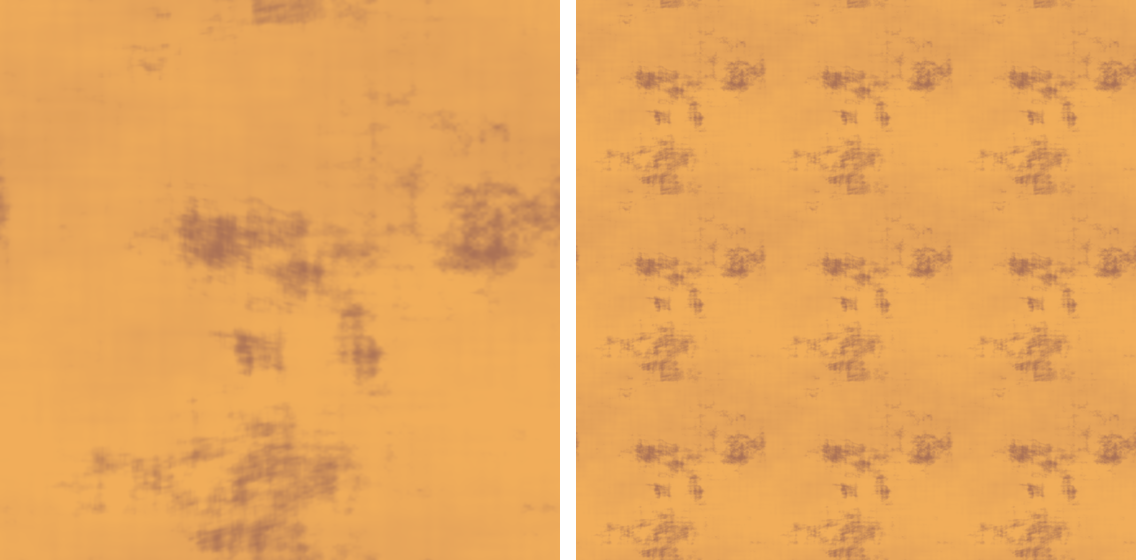
Left, the tile; right, the same tile 3 across and 3 down.
Give the GLSL for this texture, as a Shadertoy shader.

```glsl
const float TAU = 6.2831853;

float hash(vec2 p) {
    vec3 q = fract(vec3(p.xyx) * 0.1031);
    q += dot(q, q.yzx + 33.33);
    return fract((q.x + q.y) * q.z);
}

// Value noise that wraps after a whole number of cells
float noise(vec2 uv, vec2 cells, float seed) {
    vec2 p = uv * cells;
    vec2 i = floor(p);
    vec2 f = p - i;
    f = f * f * (3.0 - 2.0 * f);
    vec2 a = mod(i, cells) + seed;
    vec2 b = mod(i + 1.0, cells) + seed;
    return mix(mix(hash(a), hash(vec2(b.x, a.y)), f.x),
               mix(hash(vec2(a.x, b.y)), hash(b), f.x), f.y);
}

float fbm(vec2 uv, vec2 cells, float seed) {
    float sum = 0.0;
    float amp = 0.426;
    for (int k = 0; k < 4; k++) {
        sum += amp * noise(uv, cells, seed);
        cells *= 2.0;
        seed += 17.0;
        amp *= 0.65;
    }
    return sum;
}

// Soft, roughly rectangular patch on the wrapped canvas
float patchMask(vec2 uv, vec2 center, vec2 radius) {
    vec2 d = abs(fract(uv - center + 0.5) - 0.5) / radius;
    d = pow(d, vec2(3.0));
    return exp(-d.x - d.y);
}

void mainImage(out vec4 fragColor, in vec2 fragCoord) {
    vec2 uv = fragCoord / iResolution.xy;

    // Slant the streaks one way in the middle and the other way below
    vec2 slanted = uv;
    slanted.y += 0.04 * sin(TAU * (uv.x - 0.45)) * sin(TAU * (uv.y - 0.33));

    // Ragged outline for the stained areas
    vec2 wobble = vec2(fbm(uv, vec2(7.0, 10.0), 3.0), fbm(uv, vec2(6.0, 11.0), 41.0)) - 0.5;
    vec2 p = slanted + wobble * vec2(0.10, 0.07);

    float mask = patchMask(p, vec2(0.47, 0.565), vec2(0.22, 0.105));
    mask = max(mask, patchMask(p, vec2(0.88, 0.62), vec2(0.18, 0.10)));
    mask = max(mask, patchMask(p, vec2(0.45, 0.38), vec2(0.08, 0.055)));
    mask = max(mask, patchMask(p, vec2(0.49, 0.12), vec2(0.17, 0.16)));
    mask = max(mask, 0.9 * patchMask(p, vec2(0.24, 0.18), vec2(0.14, 0.06)));
    mask = max(mask, 0.9 * patchMask(p, vec2(0.64, 0.41), vec2(0.05, 0.10)));
    mask = max(mask, patchMask(p, vec2(0.54, 0.99), vec2(0.13, 0.05)));
    mask = max(mask, 0.8 * patchMask(p, vec2(0.70, 0.17), vec2(0.06, 0.06)));
    mask = max(mask, 0.5 * patchMask(p, vec2(0.72, 0.64), vec2(0.20, 0.22)));

    // Brushed streaks on the left, crumbly grains on the right
    float streaks = fbm(slanted, vec2(11.0, 24.0), 71.0);
    float columns = fbm(uv, vec2(28.0, 9.0), 91.0);
    float grains = fbm(uv, vec2(18.0, 22.0), 113.0);
    float brushed = streaks + 0.55 * (columns - 0.5);
    float detail = mix(brushed, grains, 0.5 - 0.5 * cos(TAU * (uv.x - 0.32))) - 0.5;

    // Crossed threads, each family long in one direction
    float threads = noise(uv, vec2(72.0, 8.0), 151.0) + noise(uv, vec2(8.0, 84.0), 173.0) - 1.0;
    float stain = smoothstep(0.0, 1.2,
        mask * 0.90 + detail * 1.9 + threads * 0.26 - 0.35);

    // Warm ground with broad, faint clouds and a duller upper part
    float cloud = fbm(uv, vec2(3.0, 5.0), 211.0) - 0.5;
    float dull = 0.38 + 1.3 * cloud + 0.2 * cos(TAU * (uv.y - 0.80)) + 0.16 * threads + 0.3 * detail;
    vec3 color = mix(vec3(0.944, 0.680, 0.354), vec3(0.878, 0.620, 0.350), clamp(dull, 0.0, 1.0));

    color = mix(color, vec3(0.67, 0.445, 0.335), stain);
    fragColor = vec4(color, 1.0);
}
```
